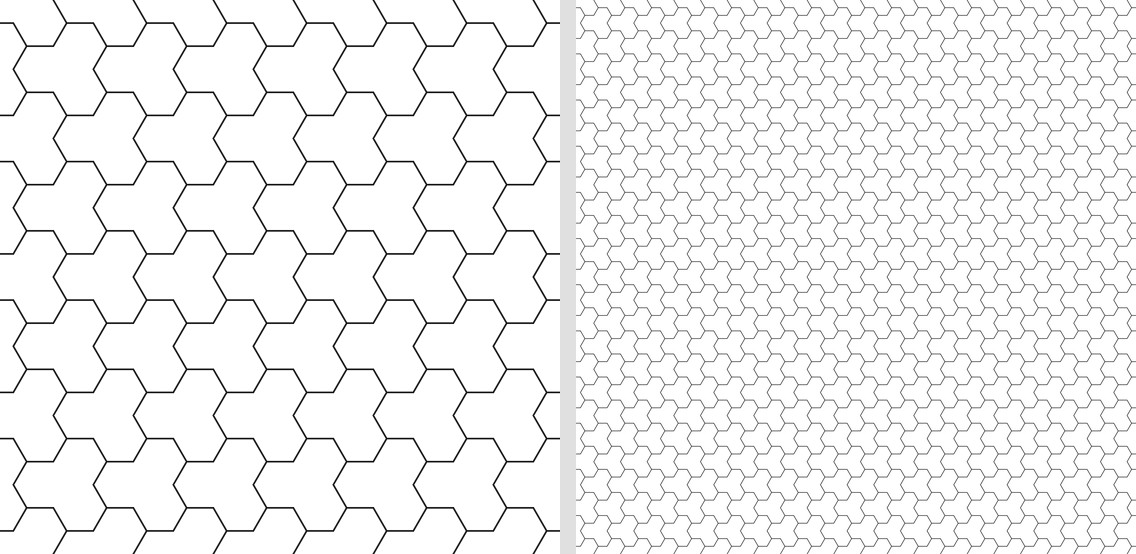
Left: one tile. Right: repeated 3 by 3.
A WebGL 1 fragment shader for this pattern:

```glsl
precision highp float;

uniform vec2 u_resolution;

const float SQRT3 = 1.7320508;
const float THIRD_TURN = 2.0943951;

float segmentDistance(vec2 p, vec2 a, vec2 b) {
    vec2 ap = p - a;
    vec2 ab = b - a;
    return length(ap - ab * clamp(dot(ap, ab) / dot(ab, ab), 0.0, 1.0));
}

// Offset from the nearest tile centre, with the hexagon side as unit.
// Each rectangular cell holds two centres, half a cell apart.
vec2 nearestTile(vec2 cells) {
    vec2 cellSize = vec2(3.0, 3.0 * SQRT3);
    vec2 corner = (fract(cells + 0.5) - 0.5) * cellSize;
    vec2 middle = (fract(cells) - 0.5) * cellSize;
    return dot(corner, corner) < dot(middle, middle) ? corner : middle;
}

// Outline of three hexagons joined around one shared corner.
float triHexOutline(vec2 p) {
    // Fold the threefold rotation and the mirror into one sector.
    float angle = atan(p.y, p.x);
    angle = abs(mod(angle + 0.5 * THIRD_TURN, THIRD_TURN) - 0.5 * THIRD_TURN);
    vec2 q = length(p) * vec2(cos(angle), sin(angle));

    vec2 notch = vec2(1.0, 0.0);
    vec2 shoulder = vec2(1.5, 0.5 * SQRT3);
    vec2 tip = vec2(1.0, SQRT3);
    return min(segmentDistance(q, notch, shoulder),
               segmentDistance(q, shoulder, tip));
}

void main() {
    // Whole cells across and down, so the edges join.
    vec2 cells = gl_FragCoord.xy / u_resolution * vec2(7.0, 4.0);
    float outline = triHexOutline(nearestTile(cells - vec2(1.0 / 3.0, 0.0)));

    // Thin line with a smooth edge about one pixel wide.
    float pixel = 21.0 / u_resolution.x;
    float ink = 1.0 - smoothstep(-0.7, 0.7, (outline - 0.0295) / pixel);

    gl_FragColor = vec4(mix(vec3(1.0), vec3(0.035), ink), 1.0);
}
```
